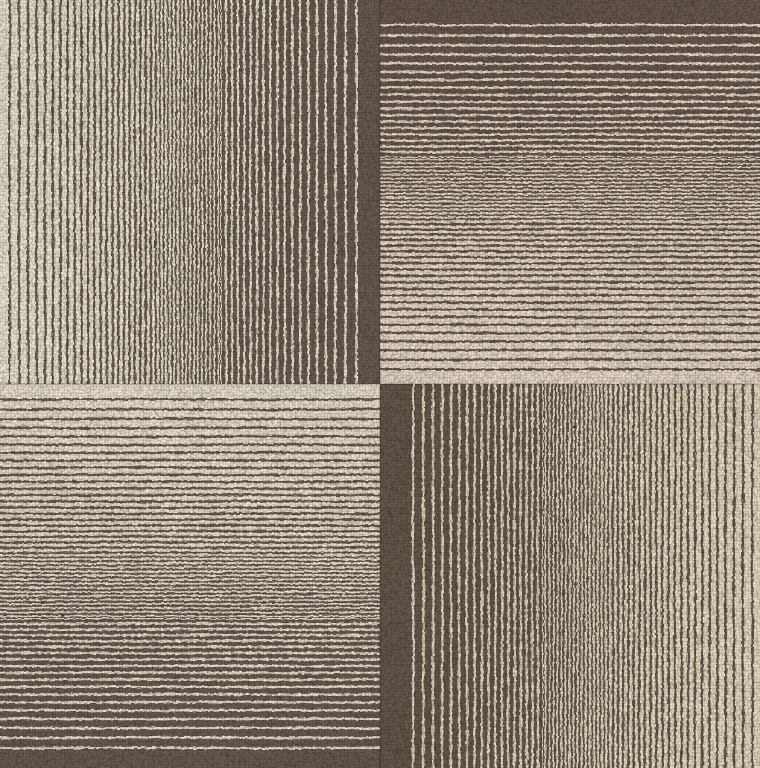
Write a Shadertoy shader that draws this texture.

```glsl
// Four quarter-turned carpet tiles of looped pile, striped from plain dark to plain light.

const vec3 DARK_YARN  = vec3(0.365, 0.318, 0.288);
const vec3 LIGHT_YARN = vec3(0.815, 0.785, 0.725);
const float LOOPS_PER_TILE = 130.0;
const float LINE_WIDTH = 0.0062;   // in tile units
const float LINE_COUNT_DARK = 18.0;
const float LINE_COUNT_MIXED = 16.0;
const float LINE_COUNT_LIGHT = 22.0;
const float CROWDING = 0.33;       // how much lines tighten toward the middle

vec3 hash3(vec2 p) {
    vec3 q = fract(vec3(p.xyx) * vec3(0.1031, 0.1030, 0.0973));
    q += dot(q, q.yxz + 33.33);
    return fract((q.xxy + q.yzz) * q.zyx);
}

// Cellular noise: x = distance to the nearest loop, yz = random values of that loop
vec3 pileLoops(vec2 p) {
    vec2 cell = floor(p);
    vec3 nearest = vec3(9.0, 0.0, 0.0);
    for (int j = -1; j <= 1; j++)
    for (int i = -1; i <= 1; i++) {
        vec2 id = cell + vec2(i, j);
        vec3 h = hash3(id);
        float d = length(id + 0.2 + 0.6 * h.xy - p);
        if (d < nearest.x) nearest = vec3(d, h.z, fract(h.x * 17.0 + h.z));
    }
    return nearest;
}

// Smooth irregular drift from layered sines
float drift(vec2 p) {
    return sin(p.x * 9.0 + 2.0 * sin(p.y * 7.0)) * 0.5
         + sin(p.x * 31.0 + p.y * 43.0) * 0.3
         + sin(p.x * 67.0 - p.y * 29.0) * 0.2;
}

// Coverage of a line of the given width, smoothed over one pixel
float lineMask(float dist, float width, float px) {
    return clamp((0.5 * width - dist) / px + 0.5, 0.0, 1.0);
}

// Lines over s = 0..1 of a band, whose spacing shrinks as s grows
float crowdedLines(float s, float bandSize, float count, float width, float px) {
    float phase = count * mix(s, s * s, CROWDING);
    float rate = count * (1.0 - CROWDING + 2.0 * CROWDING * s) / bandSize;
    return lineMask(abs(fract(phase + 0.5) - 0.5) / rate, width, px);
}

// Share of light yarn at t, from the dark edge (0) to the light edge (1).
// bands: end of plain dark, end of dark, start of light, start of plain light
float lightShare(float t, vec4 bands, float px) {
    vec3 size = bands.yzw - bands.xyz;
    if (t < bands.x - 0.5 * LINE_WIDTH) return 0.0;
    if (t < bands.y)
        return crowdedLines((t - bands.x) / size.x, size.x, LINE_COUNT_DARK, LINE_WIDTH, px);
    if (t < bands.z) {
        float period = size.y / LINE_COUNT_MIXED;
        float phase = (t - bands.y) / period;
        float share = mix(0.42, 0.58, (t - bands.y) / size.y);
        return lineMask(abs(fract(phase) - 0.5) * period, period * share, px);
    }
    if (t > bands.w + 0.5 * LINE_WIDTH) return 1.0;
    return 1.0 - crowdedLines((bands.w - t) / size.z, size.z, LINE_COUNT_LIGHT, LINE_WIDTH, px);
}

void mainImage(out vec4 fragColor, in vec2 fragCoord) {
    vec2 p = 2.0 * fragCoord / iResolution.xy;
    vec2 tile = min(floor(p), 1.0);
    vec2 f = p - tile;
    float px = 2.0 / min(iResolution.x, iResolution.y);
    bool left = tile.x < 0.5, top = tile.y > 0.5;

    // Quarter turns: t crosses the stripes, along follows them
    bool upright = left == top;
    float t = upright ? f.x : f.y;
    float along = upright ? f.y : f.x;
    if (top) t = 1.0 - t;

    // Cut and dye lot of each tile
    vec4 bands = top ? (left ? vec4(0.062, 0.42, 0.59, 0.975) : vec4(0.065, 0.41, 0.57, 0.962))
                     : (left ? vec4(0.052, 0.39, 0.56, 0.960) : vec4(0.087, 0.43, 0.60, 0.980));
    vec3 dyeLot = top ? (left ? vec3(1.0, 1.005, 0.99) : vec3(0.99, 0.965, 0.96))
                      : (left ? vec3(1.0, 0.995, 0.99) : vec3(0.98, 0.965, 0.925));

    // Uneven tufting bends the lines
    vec3 pile = pileLoops(p * LOOPS_PER_TILE);
    float wobble = 0.0014 * drift(vec2(along, t * 5.0) + tile * 3.7) + 0.0034 * (pile.y - 0.5);
    float share = lightShare(t + wobble, bands, px);
    vec3 color = mix(DARK_YARN, LIGHT_YARN, share) * dyeLot;

    // Rounded loops, yarn variation and soft traffic wear
    color *= 1.0 + 0.42 * (0.38 - pile.x) + 0.12 * (pile.z - 0.5);
    color *= 1.0 + 0.018 * drift(p * 0.6 + 1.3);

    // Rare dark flecks and the shadowed seam between tiles
    color *= 1.0 - 0.5 * step(0.9996, pile.y);
    vec2 seam = abs(p - 1.0 + 0.003 * (pile.z - 0.5));
    color *= 1.0 - 0.16 * lineMask(min(seam.x, seam.y), 0.006, px);

    fragColor = vec4(clamp(color, 0.0, 1.0), 1.0);
}
```
